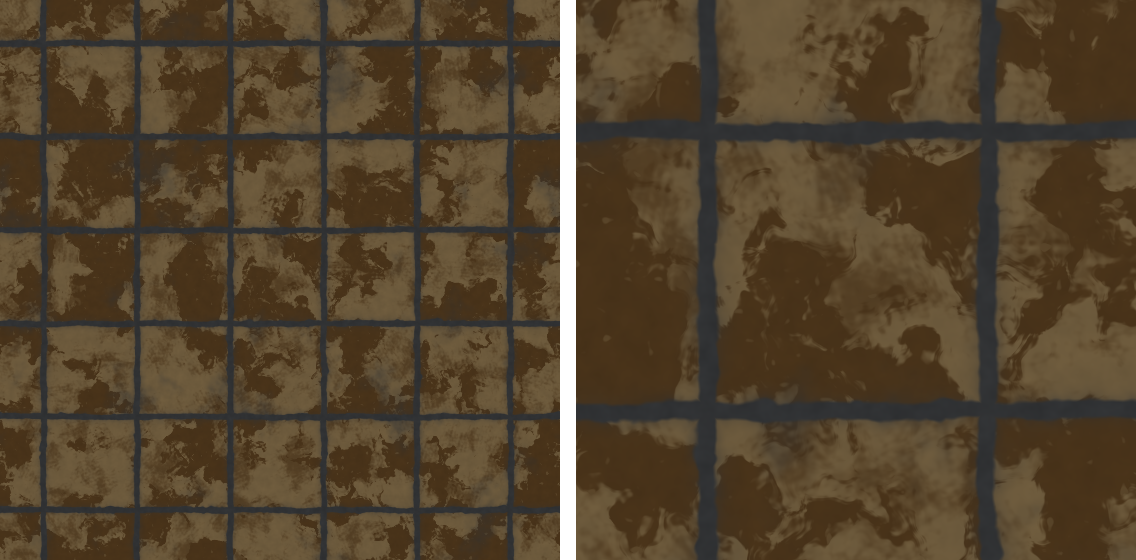
Left: the whole. Right: its middle third, enlarged.
A Shadertoy shader for this texture:

```glsl
// Six by six grimy brown tiles with patchy ochre wear and ragged slate grout.

vec2 hash2(vec2 p) {
    uvec2 v = uvec2(p) * 1664525u + 1013904223u;
    v.x += v.y * 1664525u;
    v.y += v.x * 1664525u;
    v ^= v >> 16u;
    v.x += v.y * 1664525u;
    v.y += v.x * 1664525u;
    v ^= v >> 16u;
    return vec2(v & 65535u) / 65536.0;
}

float corner(vec2 cell, vec2 offset, float period) {
    float angle = 6.28318 * hash2(mod(cell, period)).x;
    return dot(vec2(cos(angle), sin(angle)), offset);
}

// Gradient noise that wraps after a whole number of cells
float noise(vec2 p, float period) {
    vec2 i = floor(p), f = p - i;
    vec2 u = f * f * f * (f * (f * 6.0 - 15.0) + 10.0);
    vec2 x = vec2(1, 0), y = vec2(0, 1);
    return mix(mix(corner(i, f, period), corner(i + x, f - x, period), u.x),
               mix(corner(i + y, f - y, period), corner(i + 1.0, f - 1.0, period), u.x), u.y);
}

float fbm(vec2 p, float period, int octaves) {
    float sum = 0.0, amplitude = 0.75;
    for (int i = 0; i < octaves; i++) {
        sum += amplitude * noise(p, period);
        p *= 2.0;
        period *= 2.0;
        amplitude *= 0.58;
    }
    return sum;
}

// Amount of pale wear at f inside one tile; every tile has its own pattern
float tileWear(vec2 f, vec2 id) {
    vec2 seed = hash2(id + 37.0), trait = hash2(id + 91.0);
    vec2 q = f * 1.7 + floor(seed * 200.0) + seed.yx;
    vec2 warp = vec2(fbm(q * 2.0 + 31.0, 1024.0, 3), fbm(q * 2.0 + 77.0, 1024.0, 3));
    float angle = 6.28318 * trait.y;
    vec2 along = mat2(cos(angle), sin(angle), -sin(angle), cos(angle)) * f;
    float streak = noise(along * vec2(5.0, 38.0) + 300.0 + seed * 99.0, 1024.0);
    float grain = noise(f * 33.0 + 500.0 + seed * 99.0, 1024.0);

    float body = fbm(q + 0.4 * warp, 1024.0, 6) + 0.3 * (trait.x - 0.5) + 0.07;
    float cover = smoothstep(-0.04, 0.07, body + 0.07 * streak + 0.06 * grain);
    float rub = fbm(q * 1.9 + 140.0 + 0.3 * warp, 1024.0, 5);
    float strength = smoothstep(-0.4, 0.28, rub + 0.6 * body + 0.18 * streak + 0.22 * grain);
    float fleck = smoothstep(0.36, 0.5, noise(f * 19.0 + 700.0 + seed * 99.0, 1024.0) + 0.2 * body);
    return max(cover * mix(0.3, 1.0, strength), 0.45 * fleck);
}

void mainImage(out vec4 fragColor, in vec2 fragCoord) {
    vec2 uv = fragCoord / iResolution.xy;
    vec2 p = uv * 6.0 - vec2(0.47, 0.535);
    vec2 f = fract(p), id = mod(floor(p), 6.0);

    // Tile face
    float wear = tileWear(f, id);
    vec3 color = mix(vec3(0.282, 0.197, 0.098), vec3(0.425, 0.352, 0.235), wear);
    color *= 1.0 + 0.07 * fbm(uv * 60.0, 60.0, 3);

    // Uneven distance to the grout lines
    vec2 sway = 0.022 * vec2(noise(uv * 17.0, 17.0), noise(uv * 17.0 + 8.3, 17.0));
    vec2 toLine = abs(fract(p + sway + 0.5) - 0.5);
    float ragged = fbm(uv * 48.0, 48.0, 3);
    float chips = max(fbm(uv * 29.0 + 5.7, 29.0, 3) - 0.18, 0.0);
    float edge = min(toLine.x, toLine.y) - 0.031 - 0.014 * ragged - 0.05 * chips;

    // Soot beside the grout and in scattered smudges
    vec3 slate = vec3(0.187, 0.193, 0.2);
    float smudge = smoothstep(0.12, 0.6, fbm(uv * 7.0 + 2.4, 7.0, 5));
    float soot = 0.4 * exp(-max(edge, 0.0) * 38.0) + 0.5 * smudge;
    color = mix(color, slate, soot * (0.8 + 0.5 * ragged));

    // Grout
    slate *= 1.0 + 0.12 * fbm(uv * 70.0 + 3.1, 70.0, 3);
    float soft = max(0.008, 4.5 / iResolution.y);
    color = mix(slate, color, smoothstep(-soft, soft, edge));

    fragColor = vec4(color, 1.0);
}
```
